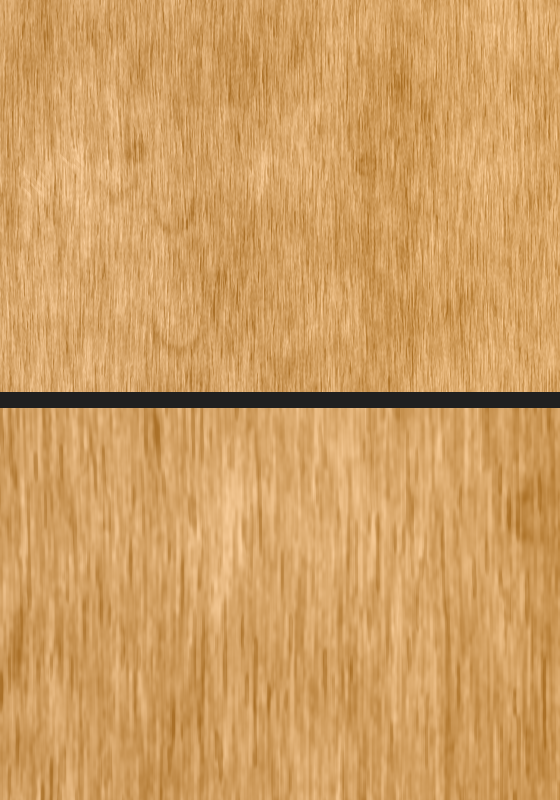
Top, the full canvas; bottom, a detail of the centre.
This texture is drawn by a Shadertoy shader. Its source:

```glsl
// Draws a warm, varnished wood board with fine upright grain, blotches and small knots.

const vec3 DARK_WOOD  = vec3(0.75, 0.54, 0.28);
const vec3 LIGHT_WOOD = vec3(0.91, 0.73, 0.515);

float hash(vec2 cell) {
    vec3 q = fract(vec3(cell.xyx) * 0.1031);
    q += dot(q, q.yzx + 33.33);
    return fract((q.x + q.y) * q.z);
}

// Smooth value noise, 0 to 1
float noise(vec2 p) {
    vec2 cell = floor(p), f = fract(p);
    f = f * f * (3.0 - 2.0 * f);
    float low  = mix(hash(cell), hash(cell + vec2(1, 0)), f.x);
    float high = mix(hash(cell + vec2(0, 1)), hash(cell + vec2(1, 1)), f.x);
    return mix(low, high, f.y);
}

// Layered noise centred on zero
float mottle(vec2 p) {
    float sum = 0.0, weight = 0.5;
    for (int i = 0; i < 5; i++) {
        sum += weight * (noise(p) - 0.5);
        p = mat2(1.75, 0.35, -0.45, 1.9) * p + 17.3;
        weight *= 0.65;
    }
    return sum;
}

// One upright strand, with its own random shift so that ends never line up
float strand(float column, float y, float seed) {
    y += 41.0 * hash(vec2(column, seed));
    float row = floor(y), f = smoothstep(0.0, 1.0, y - row);
    vec2 cell = vec2(column + seed * 7.0, row + 60.0);
    return mix(hash(cell), hash(cell + vec2(0, 1)), f);
}

// Neighbouring strands with narrow blends between them, 0 to 1
float fibres(vec2 p, vec2 density, float seed) {
    p *= density;
    float column = floor(p.x);
    float f = smoothstep(0.2, 0.8, p.x - column);
    return mix(strand(column, p.y, seed), strand(column + 1.0, p.y, seed), f);
}

// Thin dark pores with a pale edge on one side
float pores(vec2 p, vec2 density, float seed) {
    float dark = smoothstep(0.72, 0.88, fibres(p, density, seed));
    float pale = smoothstep(0.72, 0.88, fibres(p + vec2(1.1 / density.x, 0.0), density, seed));
    return 0.4 * pale - dark;
}

float softSpot(vec2 p, vec2 centre, vec2 radius) {
    vec2 d = (p - centre) / radius;
    return exp(-dot(d, d));
}

// Lower half of an oval growth ring
float growthArc(vec2 p, vec2 centre, float radius, float thickness) {
    vec2 d = (p - centre) / vec2(1.0, 1.7);
    float line = (length(d) - radius) / thickness;
    return exp(-line * line) * smoothstep(0.3, -0.7, d.y / radius);
}

// Small dark knot with a faint ring
float knot(vec2 p, vec2 centre, float size) {
    vec2 d = (p - centre) / vec2(size, size * 1.25);
    float r = length(d);
    return exp(-r * r) * (0.75 + 0.25 * cos(r * 6.0 + 2.5));
}

// Pale diagonal scuff marks
float scuff(vec2 p, vec2 centre, float size) {
    vec2 along = vec2(p.x + p.y, p.x - p.y);
    float strokes = smoothstep(0.5, 0.8, noise(along * vec2(95.0, 16.0)));
    return strokes * softSpot(p, centre, vec2(size));
}

// Broad stains and pale zones: x, y, radius, strength
float stains(vec2 p) {
    vec4 zones[9] = vec4[9](
        vec4(0.09, 0.91, 0.13, -0.30), vec4(0.60, 0.91, 0.13, -0.30),
        vec4(0.63, 0.43, 0.10, -0.24), vec4(1.06, 0.42, 0.20, -0.18),
        vec4(1.01, 0.82, 0.11, -0.20), vec4(0.85, 0.02, 0.18, -0.22),
        vec4(0.77, 0.62, 0.14, 0.14),  vec4(0.13, 0.30, 0.18, 0.12),
        vec4(1.22, 0.62, 0.15, 0.14));
    float sum = 0.0;
    for (int i = 0; i < 9; i++) {
        vec4 z = zones[i];
        sum += z.w * softSpot(p, z.xy, z.z * vec2(1.0, 1.4));
    }
    return sum;
}

float figure(vec2 p) {
    vec2 bent = p + 0.03 * vec2(mottle(p * 14.0), mottle(p * 14.0 + 50.0));
    float ragged = 0.35 + 1.3 * noise(p * vec2(90.0, 35.0));
    float arcs = growthArc(bent, vec2(0.44, 0.53), 0.065, 0.009)
               + growthArc(bent, vec2(0.30, 0.57), 0.045, 0.010)
               + growthArc(bent, vec2(0.46, 0.22), 0.070, 0.008);
    float knots = knot(bent, vec2(0.345, 0.61), 0.033)
                + knot(bent, vec2(0.925, 0.575), 0.027)
                + 0.6 * knot(bent, vec2(1.02, 0.785), 0.024);
    float scuffs = scuff(p, vec2(0.08, 0.53), 0.05) + scuff(p, vec2(0.18, 0.59), 0.03);
    return 0.30 * scuffs - ragged * (0.34 * arcs + 0.60 * knots);
}

float grain(vec2 p) {
    float fine   = fibres(p, vec2(245.0, 16.0), 1.0) - 0.5;
    float hair   = fibres(p, vec2(395.0, 32.0), 2.0) - 0.5;
    float medium = fibres(p, vec2(130.0, 8.0), 3.0) - 0.5;
    float broad  = fibres(p, vec2(38.0, 2.5), 4.0) - 0.5;
    float fuzz   = fibres(p, vec2(340.0, 120.0), 5.0) - 0.5;
    return 0.58 * fine + 0.50 * hair + 0.24 * medium + 0.17 * broad
         + 0.36 * fuzz + 0.44 * pores(p, vec2(270.0, 23.0), 6.0);
}

void mainImage(out vec4 fragColor, in vec2 fragCoord) {
    vec2 p = fragCoord / iResolution.y;

    // Fibres sway gently
    vec2 swayed = p;
    swayed.x += 0.016 * noise(p * vec2(3.0, 2.2)) + 0.002 * noise(p * vec2(16.0, 9.0));

    // Cloudy blotches and small flecks
    float blotches = 0.68 * mottle(p * vec2(8.0, 5.5) + 9.0);
    float flecks = 0.38 * mottle(p * vec2(42.0, 24.0) + 31.0);
    float tone = 0.59 + grain(swayed) + blotches + flecks + stains(p) + figure(p);

    // Tone to colour, with a warmer right side
    vec3 color = mix(DARK_WOOD, LIGHT_WOOD, clamp(tone, -0.5, 1.4));
    color += vec3(0.006, 0.0, -0.014) * smoothstep(0.4, 1.2, p.x);
    fragColor = vec4(color, 1.0);
}
```
